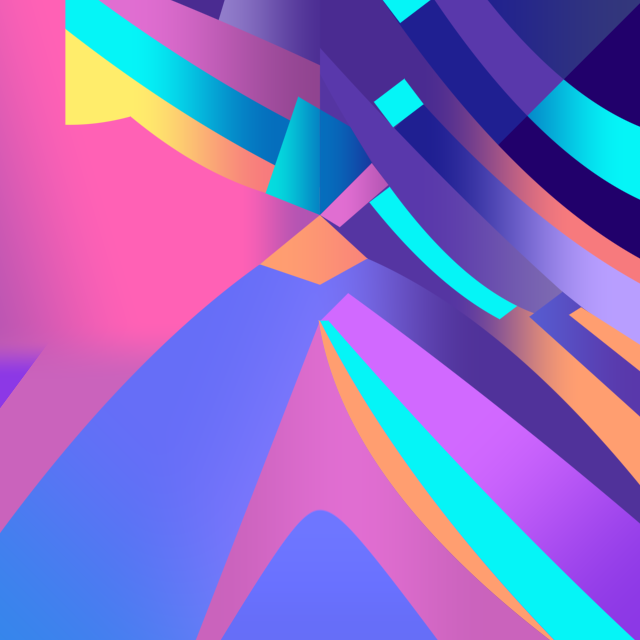
Write a Shadertoy shader that draws this background.

```glsl
// Abstract folded composition: curved neon bands around a central hub.

const vec3 CYAN = vec3(.02, .96, .97);
const vec3 TEAL = vec3(.02, .43, .74);
const vec3 YELLOW = vec3(1., .93, .42);
const vec3 ORANGE = vec3(1., .62, .44);
const vec3 CORAL = vec3(.97, .48, .49);
const vec3 PINK = vec3(1., .38, .71);
const vec3 ORCHID = vec3(.88, .43, .82);
const vec3 PLUM = vec3(.7, .33, .7);
const vec3 VIOLET = vec3(.82, .41, 1.);
const vec3 GRAPE = vec3(.55, .22, .9);
const vec3 PURPLE = vec3(.35, .22, .67);
const vec3 DUSK = vec3(.29, .17, .57);
const vec3 NAVY = vec3(.12, .12, .57);
const vec3 INK = vec3(.13, 0., .42);
const vec3 LILAC = vec3(.72, .62, 1.);
const vec3 BLUE = vec3(.4, .43, .97);

// Blend from a to b while t runs between lo and hi
vec3 ramp(vec3 a, vec3 b, float lo, float hi, float t) {
    return mix(a, b, smoothstep(lo, hi, t));
}

// Lay a colour where the distance is positive
void paint(inout vec3 col, vec3 tint, float dist) {
    float w = .8 / iResolution.y;
    col = mix(col, tint, smoothstep(-w, w, dist));
}

// Distance past the parabola y(x) through points a, b, c
float edge(vec2 p, float ax, float ay, float bx, float by, float cx, float cy) {
    float s = (by - ay) / (bx - ax);
    float k = ((cy - by) / (cx - bx) - s) / (cx - ax);
    float y = ay + (p.x - ax) * (s + k * (p.x - bx));
    float slope = s + k * (2. * p.x - ax - bx);
    return (p.y - y) / sqrt(1. + slope * slope);
}

// Distance to the right of the line a to b, y pointing down
float side(vec2 p, vec2 a, vec2 b) {
    vec2 d = normalize(b - a), q = p - a;
    return d.x * q.y - d.y * q.x;
}

// Inside distance of a convex clockwise quad
float quad(vec2 p, vec4 ab, vec4 cd) {
    float first = min(side(p, ab.xy, ab.zw), side(p, ab.zw, cd.xy));
    return min(first, min(side(p, cd.xy, cd.zw), side(p, cd.zw, ab.xy)));
}

// Inside distance of a tilted box
float chip(vec2 p, vec2 centre, vec2 size) {
    vec2 q = size - abs(mat2(.797, .605, -.605, .797) * (p - centre));
    return min(q.x, q.y);
}

// Warm bands sweeping in from the upper left
vec3 leftBands(vec2 p) {
    vec3 col = ramp(LILAC * .8, DUSK, .33, .52, p.x);
    paint(col, DUSK, .351 - .3 * p.y - p.x);
    paint(col, ramp(ORCHID, PLUM * .8, .2, .52, p.x), edge(p, .267, 0., .341, .031, .5, .102));
    paint(col, ramp(CYAN, TEAL, .2, .44, p.x), edge(p, .154, 0., .312, .107, .449, .186));
    paint(col, ramp(YELLOW, CORAL, .2, .43, p.x), edge(p, .046, 0., .247, .15, .427, .257));
    vec3 rose = ramp(PLUM, PINK, -.1, .2, p.x + .3 * (.4 - p.y));
    rose = ramp(rose, PLUM, .37, .48, p.x);
    rose = ramp(rose, ORCHID * .9, .5, .6, p.y);
    float bump = edge(p, 0., .178, .104, .195, .204, .182);
    float sweep = edge(p, .204, .182, .3, .25, .417, .302);
    paint(col, rose, min(bump, sweep));
    paint(col, ramp(rose, GRAPE, .53, .59, p.y), .638 - 1.35 * p.x - max(p.y, .5));
    return col;
}

// Cool nested arcs, from the upper right corner inward
vec3 rightBands(vec2 p) {
    float diag = p.x + p.y;
    float px = 1. / iResolution.y;
    float cut = smoothstep(-px, px, diag - 1.005);
    vec3 col = mix(ramp(NAVY, BLUE * .5, .7, 1., p.x), INK, cut);
    paint(col, mix(PURPLE, ramp(TEAL, CYAN, .76, .98, p.x), cut), edge(p, .762, 0., .882, .125, 1., .198));
    paint(col, mix(NAVY, INK, cut), edge(p, .688, .013, .823, .18, 1., .312));
    paint(col, ramp(DUSK, CORAL, .66, .9, p.x), edge(p, .625, .039, .777, .225, 1., .404));
    vec3 beam = mix(DUSK, ramp(NAVY, LILAC, .66, .96, p.x), smoothstep(-px, px, diag - .817));
    paint(col, beam, edge(p, .658, .159, .781, .283, 1., .443));
    float rim = edge(p, .521, .098, .618, .202, .879, .456);
    paint(col, ramp(PURPLE, LILAC * .7, .65, .92, p.x), rim);
    float under = min(rim, edge(p, .547, .198, .609, .292, .81, .479));
    paint(col, ramp(PURPLE * .95, ORANGE, .7, .91, p.x), under);
    // Bright strip, chips and slabs
    float along = dot(p, vec2(.605, .797));
    float strip = min(under, -edge(p, .577, .316, .671, .419, .781, .499));
    paint(col, CYAN, min(strip, min(along - .601, .87 - along)));
    paint(col, CYAN, chip(p, vec2(.623, .161), vec2(.03, .025)));
    paint(col, CYAN, chip(p, vec2(.631, -.006), vec2(.03)));
    vec3 slab = ramp(BLUE * .85, PURPLE, .8, 1., p.x);
    paint(col, slab, quad(p, vec4(.827, .495, .879, .456), vec4(1.01, .56, 1.01, .66)));
    paint(col, ORANGE, quad(p, vec4(.889, .492, .908, .48), vec4(1.01, .545, 1.01, .588)));
    return col;
}

// Broad blue ground, fanning petals and the arch
void lowerFan(inout vec3 col, vec2 p) {
    float hill = edge(p, 0., .833, .26, .534, .406, .413);
    float slope = edge(p, .574, .404, .781, .534, 1., .758);
    vec3 ground = ramp(BLUE, vec3(.54, .49, 1.), .5, .9, p.x + .4 * p.y);
    ground = ramp(ground, vec3(.2, .53, .92), .4, 1.1, p.y - p.x);
    paint(col, ramp(ground, PURPLE * .9, .48, .75, p.x), min(hill, slope));

    float stemRight = edge(p.yx, .501, .498, .729, .592, 1., .859);
    float cyanLeft = edge(p.yx, .501, .5, .781, .677, 1., .866);
    float cyanRight = edge(p, .521, .51, .659, .664, .992, 1.);
    float petal = edge(p, .544, .458, .781, .638, 1., .818);
    float tip = p.y - .501;
    float fold = (p.x + p.y - 1.002) * .7;
    paint(col, ramp(VIOLET, GRAPE, 1.4, 1.98, p.x + p.y), min(min(petal, stemRight), fold));
    float stem = min(side(p, vec2(.306, 1.), vec2(.5, .501)), -stemRight);
    paint(col, ramp(ORCHID, ORCHID * .9, 0., .22, abs(p.x - .55)), min(stem, tip));
    paint(col, ORANGE, min(min(stemRight, -cyanLeft), tip));
    paint(col, CYAN, min(min(cyanLeft, cyanRight), tip));

    float d = p.x - .5;
    float arch = .797 + (d < 0. ? 1.69 : 1.37) * (sqrt(d * d + .0016) - .04);
    paint(col, ramp(BLUE * 1.08, BLUE, .8, 1., p.y), (p.y - arch) * .6);
}

// Facets meeting at the hub
void facets(inout vec3 col, vec2 p) {
    paint(col, ramp(CYAN * .9, TEAL, .42, .53, p.x), quad(p, vec4(.466, .151, .5, .171), vec4(.5, .336, .415, .302)));
    paint(col, ramp(TEAL, NAVY, .5, .63, p.x), quad(p, vec4(.5, .171, .547, .198), vec4(.581, .254, .5, .336)));
    paint(col, ramp(ORCHID, PLUM, .53, .62, p.x), quad(p, vec4(.5, .336, .581, .255), vec4(.607, .289, .531, .355)));
    paint(col, ramp(ORANGE, CORAL, .42, .65, p.x), quad(p, vec4(.5, .336, .574, .404), vec4(.5, .445, .406, .413)));
}

void mainImage(out vec4 fragColor, in vec2 fragCoord) {
    vec2 p = fragCoord / iResolution.xy;
    p.y = 1. - p.y; // measure down from the top
    vec3 col = leftBands(p);
    paint(col, rightBands(p), p.x - .5);
    lowerFan(col, p);
    facets(col, p);
    fragColor = vec4(col, 1.);
}
```
